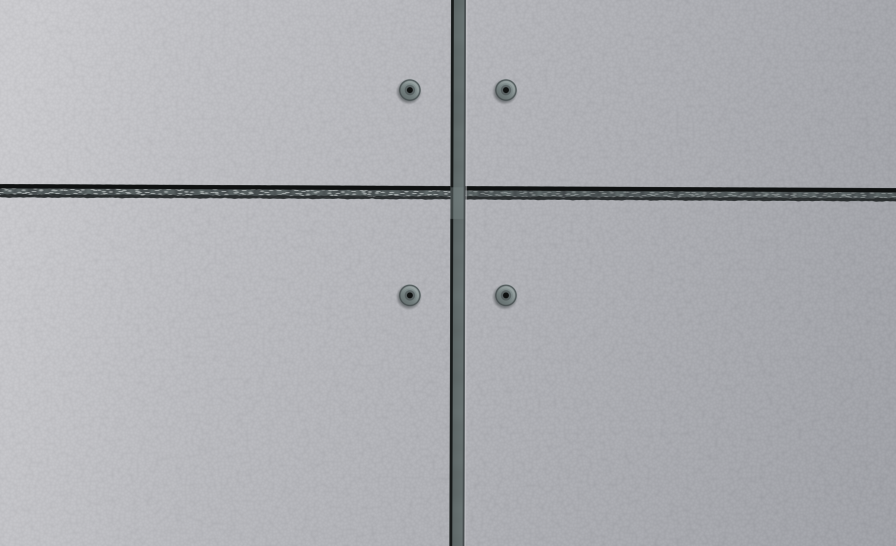
This texture is drawn by a Shadertoy shader. Its source:

```glsl
// Four brushed-grey cladding panels meeting at a cross of open joints, with a rivet
// near each inner corner. Joints are layered bands, rivets are mirrored discs, and
// cellular noise gives the metallic grain. Lengths are in canvas heights.

const vec2  CROSS        = vec2(0.8387, 0.6470);  // where the joints meet
const vec2  TILT         = vec2(0.003, -0.0045);  // slight lean of each joint
const float JOINT_V      = 0.0135;                // half width, vertical joint
const float JOINT_H      = 0.0120;                // half width, horizontal joint
const vec2  RIVET_OFFSET = vec2(0.0880, 0.1880);
const float RIVET_RADIUS = 0.0200;
const float HOLE_RADIUS  = 0.0055;
const float GRAIN_CELLS  = 170.0;
const float GRAIN_AMOUNT = 0.055;

const vec3 PANEL_LIGHT = vec3(0.785, 0.785, 0.800);
const vec3 PANEL_DARK  = vec3(0.615, 0.622, 0.645);
const vec3 STEEL       = vec3(0.400, 0.440, 0.440);
const vec3 STEEL_DARK  = vec3(0.240, 0.260, 0.270);
const vec3 GAP         = vec3(0.060, 0.068, 0.068);
const vec3 GLINT       = vec3(0.720, 0.740, 0.740);

float px;  // height of one pixel, used for edge smoothing

vec2 hash2(vec2 c) {
    vec3 h = fract(c.xyx * vec3(0.1031, 0.1030, 0.0973));
    h += dot(h, h.yzx + 33.33);
    return fract((h.xx + h.yz) * h.zy);
}

// Distance to the nearest scattered point
float cellular(vec2 p) {
    vec2 cell = floor(p), f = fract(p);
    float nearest = 2.0;
    for (int j = -1; j <= 1; j++)
    for (int i = -1; i <= 1; i++) {
        vec2 o = vec2(i, j);
        nearest = min(nearest, length(o + hash2(cell + o) - f));
    }
    return nearest;
}

float below(float d, float edge) { return 1.0 - smoothstep(-px, px, d - edge); }
float band(float x, float lo, float hi) { return below(x, hi) * (1.0 - below(x, lo)); }

// Uneven outline built from layered sines
float ragged(float x) {
    return sin(x * 91.0) * 0.4 + sin(x * 213.0 + 1.3) * 0.35 + sin(x * 487.0 + 4.1) * 0.25;
}

// Panel sheen falling off to the right, with fine and broad grain
vec3 panelColor(vec2 p, vec2 uv) {
    float shade = 0.06 + 0.78 * uv.x + 0.22 * (1.0 - uv.y) * (1.0 - 0.4 * uv.x);
    shade -= 0.10 * (1.0 - smoothstep(0.0, 0.25, uv.x));
    vec3 col = mix(PANEL_LIGHT, PANEL_DARK, clamp(shade, 0.0, 1.0));
    float grain = 0.65 * cellular(p * GRAIN_CELLS) + 0.35 * cellular(p * GRAIN_CELLS * 0.43 + 17.0);
    return col + GRAIN_AMOUNT * (0.48 - grain);
}

// Dark gap over a weathered ledge, with a ragged shadow line beneath
vec3 horizontalJoint(vec3 col, vec2 q) {
    float y = q.y - TILT.y * q.x;
    float wear = ragged(q.x);
    float flecks = cellular(q * vec2(65.0, 240.0));
    vec3 ledge = mix(STEEL_DARK, STEEL, 0.5 + 0.4 * wear);
    float fleckShare = q.x < 0.0 ? 0.8 : 0.45;
    ledge = mix(ledge, GLINT, fleckShare * (1.0 - smoothstep(0.12, 0.42, flecks)));
    col = mix(col, ledge, band(y, -JOINT_H, JOINT_H));
    col = mix(col, GAP, band(y, 0.0042, JOINT_H));
    float shadowTop = -0.0065 + 0.0015 * wear;
    float shadowEnd = -JOINT_H + 0.0012 * ragged(q.x + 3.7);
    return mix(col, mix(GAP, STEEL_DARK, 0.45), 0.9 * band(y, shadowEnd, shadowTop));
}

// Steel strip between shaded panel edges, with a pale lip on the right
vec3 verticalJoint(vec3 col, vec2 q) {
    float x = q.x - TILT.x * q.y;
    col = mix(col, PANEL_LIGHT, 0.5 * band(x, JOINT_V, JOINT_V + 0.003));
    vec3 strip = STEEL * (0.96 + 0.04 * ragged(q.y * 0.3) + 5.0 * x);
    float crossing = band(q.y, -0.048, 0.010);
    strip = mix(strip, STEEL * 1.15, 0.5 * crossing);
    col = mix(col, strip, band(x, -JOINT_V, JOINT_V));
    col = mix(col, GAP * 1.5, (1.0 - 0.5 * crossing) * band(x, -JOINT_V, -0.0085));
    return mix(col, STEEL_DARK, 0.8 * band(x, 0.0105, JOINT_V));
}

// Domed head lit from the upper right, with a dark rim and a recessed hole
vec3 rivet(vec3 col, vec2 d) {
    float r = length(d);
    float light = dot(d, vec2(0.6, 0.8)) / RIVET_RADIUS;
    float shadow = 1.0 - smoothstep(0.8, 1.25, length(d + vec2(0.002, 0.003)) / RIVET_RADIUS);
    col = mix(col, STEEL_DARK, 0.55 * shadow);
    vec3 head = STEEL * (1.17 + 0.18 * light);
    head = mix(head, GLINT, 0.35 * band(r, 0.0125, 0.0165) * smoothstep(-0.5, 0.8, light));
    head = mix(head, STEEL_DARK, 0.65 * band(r, 0.0172, RIVET_RADIUS));
    head = mix(head, STEEL_DARK, 0.5 * band(r, HOLE_RADIUS, 0.0095));
    head = mix(head, GAP, below(r, HOLE_RADIUS));
    return mix(col, head, below(r, RIVET_RADIUS));
}

void mainImage(out vec4 fragColor, in vec2 fragCoord) {
    px = 0.75 / iResolution.y;
    vec2 p = fragCoord / iResolution.y;
    vec2 q = p - CROSS;

    vec3 col = panelColor(p, fragCoord / iResolution.xy);
    col = horizontalJoint(col, q);
    col = verticalJoint(col, q);

    // One rivet per quadrant
    vec2 side = vec2(q.x < 0.0 ? -1.0 : 1.0, q.y < 0.0 ? -1.0 : 1.0);
    col = rivet(col, q - side * RIVET_OFFSET);
    fragColor = vec4(clamp(col, 0.0, 1.0), 1.0);
}
```
